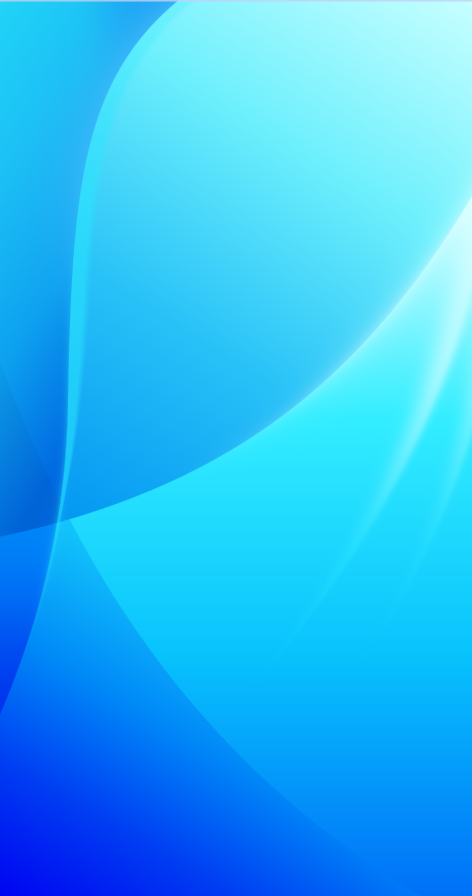
This background is drawn by a Shadertoy shader. Its source:

```glsl
#define DOME_TILT 0.25
#define BASIN_TILT 0.3
#define RIBBON_WIDTH 0.036
#define RIBBON_GLOW 0.55
#define ARC_GLOW 0.5
#define HAZE_WIDTH 0.06
#define STREAK_GLOW 0.6

const vec3 ICE = vec3(0.88, 1.0, 1.0);
const vec3 CYAN = vec3(0.16, 0.91, 1.0);
const vec3 HAZE = vec3(0.27, 0.73, 0.98);
const vec3 SHADE_BLUE = vec3(0.10, 0.58, 0.95);

// Four evenly spaced colour stops, s from 0 to 1
vec3 ramp(vec3 a, vec3 b, vec3 c, vec3 d, float s) {
    s = clamp(s, 0.0, 1.0) * 3.0;
    vec3 col = mix(a, b, min(s, 1.0));
    col = mix(col, c, clamp(s - 1.0, 0.0, 1.0));
    return mix(col, d, clamp(s - 2.0, 0.0, 1.0));
}

// Antialiased step at the zero of d
float edge(float d) {
    return clamp(d / fwidth(d) + 0.5, 0.0, 1.0);
}

// Boundary curves
float ribbonX(float y) {
    float low = max(0.55 - y, 0.0);
    return 0.141 + 0.238 * exp(-9.7 * (1.0 - y)) - 1.17 * low * low;
}

float arcY(float x) {
    return 0.401 + x * (0.11 + 0.15 * x + 0.12 * x * x * x);
}

float slopeY(float x) {
    return 0.596 - x / (0.71 + 0.88 * x);
}

// Curved light streak that widens and brightens upward
float streak(vec2 p, vec2 start, vec2 bend, float spread) {
    float t = max(p.y - start.y, 0.0);
    float d = p.x - start.x - t * (bend.x - bend.y * t);
    float width = 0.006 + spread * t;
    float side = d > 0.0 ? 0.45 : 1.0;
    float body = exp(-pow(d / (width * side), 2.0));
    return body * smoothstep(0.0, 0.28, t) * step(start.y, p.y);
}

void mainImage(out vec4 fragColor, in vec2 fragCoord) {
    vec2 p = fragCoord / iResolution.xy;
    float dRibbon = p.x - ribbonX(p.y);
    float dArc = p.y - arcY(p.x);
    float dSlope = p.y - slopeY(p.x);
    float rightSide = edge(dRibbon);
    float aboveArc = edge(dArc);
    float aboveSlope = edge(dSlope);

    // Upper dome
    float domeT = mix(p.y, p.x, DOME_TILT);
    vec3 dome = ramp(vec3(0.02, 0.60, 0.95), vec3(0.16, 0.76, 0.97),
                     vec3(0.43, 0.94, 0.99), vec3(0.78, 1.0, 1.0),
                     (domeT - 0.36) / 0.64);

    // Left panel with haze beside the ribbon
    vec3 panel = ramp(vec3(0.0, 0.41, 0.88), vec3(0.05, 0.63, 0.94),
                      vec3(0.10, 0.75, 0.96), vec3(0.13, 0.83, 0.97),
                      (p.y - 0.8 * p.x - 0.38) / 0.62);
    panel *= mix(0.96, 1.0, aboveSlope);
    panel = mix(panel, SHADE_BLUE, 0.6 * smoothstep(0.16, 0.3, p.x) * smoothstep(0.85, 1.0, p.y));
    float haze = exp(-abs(dRibbon) / HAZE_WIDTH) * smoothstep(0.6, 0.85, p.y);
    panel = mix(panel, HAZE, 0.7 * haze);

    // Bright lower sweep
    vec3 sweep = ramp(vec3(0.0, 0.44, 0.97), vec3(0.03, 0.76, 0.99),
                      vec3(0.20, 0.93, 1.0), ICE, p.y / 0.8);
    float light = streak(p, vec2(0.52, 0.223), vec2(1.6, 1.25), 0.085)
                + 0.7 * streak(p, vec2(0.7475, 0.242), vec2(1.24, 1.27), 0.07);
    vec3 lightCol = mix(CYAN, ICE, smoothstep(0.35, 0.62, p.y));
    sweep = mix(sweep, lightCol, min(STREAK_GLOW * light, 1.0));

    // Deep blue basin and left sliver
    vec3 basin = ramp(vec3(0.0, 0.01, 0.95), vec3(0.0, 0.24, 0.95),
                      vec3(0.0, 0.54, 0.97), vec3(0.07, 0.76, 0.98),
                      (p.y + BASIN_TILT * p.x) / 0.45);
    vec3 sliver = mix(vec3(0.0, 0.19, 0.93), vec3(0.0, 0.52, 0.97),
                      smoothstep(0.18, 0.42, p.y));

    // Layering
    vec3 upper = mix(panel, dome, rightSide);
    vec3 lower = mix(sliver, mix(basin, sweep, aboveSlope), rightSide);
    vec3 col = mix(lower, upper, aboveArc);

    // Ribbon band tapering into a thin line below the crossing
    float width = 0.008 + RIBBON_WIDTH * smoothstep(0.40, 0.66, p.y);
    float band = rightSide * (1.0 - smoothstep(0.5 * width, width, dRibbon));
    band *= smoothstep(0.28, 0.46, p.y) * (1.0 - 0.6 * smoothstep(0.75, 1.0, p.y));
    float line = exp(-abs(dRibbon) / 0.006) * smoothstep(0.28, 0.42, p.y);
    line *= 1.0 - smoothstep(0.5, 0.9, p.y);
    col = mix(col, CYAN, max(RIBBON_GLOW * band, 0.4 * line));

    // Rim light along the arc
    float reach = mix(0.004, 0.022, p.x * p.x);
    float rim = exp(-abs(dArc) / reach) * smoothstep(0.35, 0.95, p.x);
    col = mix(col, ICE, ARC_GLOW * rim);

    // Pale hairline on the top border
    col = mix(col, vec3(0.75, 0.82, 0.96), 0.8 * smoothstep(0.9975, 0.999, p.y));
    fragColor = vec4(col, 1.0);
}
```
